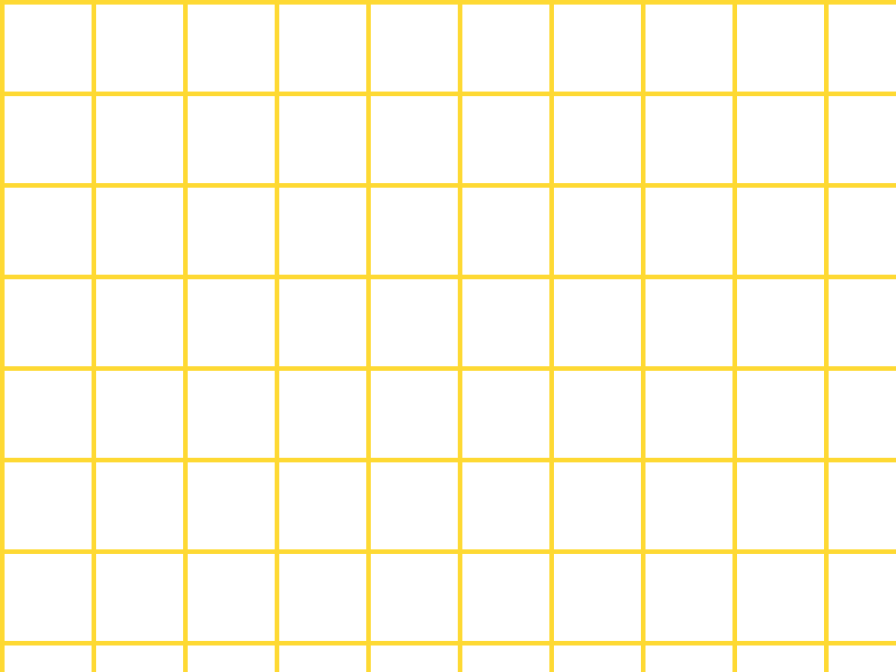
Reproduce this pattern procedurally as a Shadertoy shader.

```glsl
// Plain square grid of thin yellow lines on white, anchored at the top left corner.

// Lengths are fractions of the canvas height.
const float PITCH = 0.13625;             // spacing between line centres
const float LINE_WIDTH = PITCH / 20.0;
const vec3 PAPER_COLOR = vec3(1.0);
const vec3 LINE_COLOR = vec3(0.995, 0.85, 0.20);

// Distance to the nearest grid line on each axis; the first lines touch the edges.
vec2 gridDistance(vec2 p) {
    vec2 q = p - 0.5 * LINE_WIDTH;
    return abs(mod(q + 0.5 * PITCH, PITCH) - 0.5 * PITCH);
}

void mainImage(out vec4 fragColor, in vec2 fragCoord) {
    float pixel = 1.0 / iResolution.y;
    vec2 p = vec2(fragCoord.x, iResolution.y - fragCoord.y) * pixel;

    // Box-filtered coverage of vertical and horizontal lines
    vec2 cover = clamp((0.5 * LINE_WIDTH - gridDistance(p)) / pixel + 0.5, 0.0, 1.0);

    // Union, so crossings stay the same flat colour
    float ink = 1.0 - (1.0 - cover.x) * (1.0 - cover.y);
    fragColor = vec4(mix(PAPER_COLOR, LINE_COLOR, ink), 1.0);
}
```
